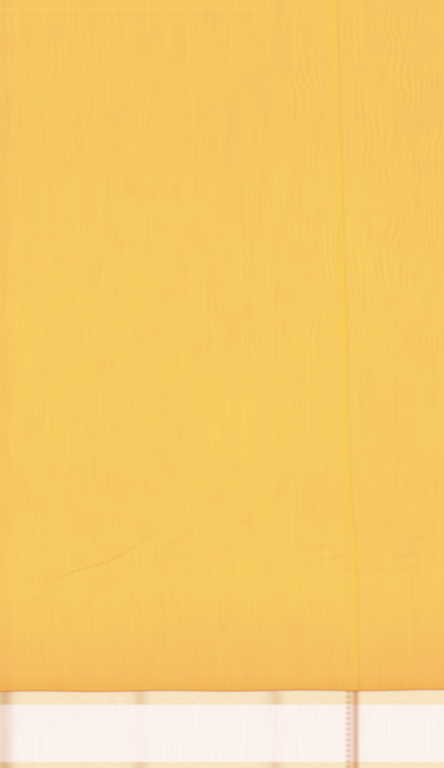
A WebGL 2 fragment shader for this texture:

```glsl
#version 300 es
precision highp float;
// A hanging length of sheer golden cloth with a pale woven border at its foot.
// Stretched gradient noise gives the grain, its warped contours the moire;
// soft line profiles draw the long seam, the creases and the border folds.
uniform vec2 u_resolution;
out vec4 fragColor;

vec2 hashGradient(vec2 cell) {
  vec2 h = vec2(dot(cell, vec2(127.1, 311.7)), dot(cell, vec2(269.5, 183.3)));
  return 2.0 * fract(sin(h) * 43758.5) - 1.0;
}

float gradientNoise(vec2 p) {
  vec2 i = floor(p), f = p - i;
  vec2 s = f * f * f * (f * (f * 6.0 - 15.0) + 10.0);
  vec2 e = vec2(1.0, 0.0);
  float low = mix(dot(hashGradient(i), f), dot(hashGradient(i + e.xy), f - e.xy), s.x);
  float high = mix(dot(hashGradient(i + e.yx), f - e.yx), dot(hashGradient(i + 1.0), f - 1.0), s.x);
  return mix(low, high, s.y);
}

float fbm(vec2 p) {
  float sum = 0.0, gain = 0.6;
  for (int k = 0; k < 4; k++) {
    sum += gain * gradientNoise(p);
    p = p * 2.03 + 7.3;
    gain *= 0.5;
  }
  return sum;
}

// Soft line of a given half width around zero distance
float softLine(float d, float width) {
  return exp(-d * d / (width * width));
}

// Antialiased step upward through an edge
float edgeStep(float edge, float v, float blur) {
  return smoothstep(edge - blur, edge + blur, v);
}

vec3 clothColor(vec2 uv) {
  vec3 gold = vec3(0.964, 0.802, 0.382);
  vec3 amber = vec3(0.957, 0.715, 0.375);

  // Broad tone: warm foot, left selvage and patchy upper part
  float cloud = fbm(uv * vec2(3.0, 5.0) + 2.0);
  float warm = 0.06 + 0.52 * (1.0 - smoothstep(0.10, 0.25, uv.y + 0.09 * cloud));
  warm += 0.14 * (1.0 - smoothstep(0.10, 0.15, uv.y)) + 0.17 * smoothstep(0.55, 0.95, uv.y);
  warm += 0.20 * (1.0 - smoothstep(0.008, 0.035, uv.x));
  warm += 0.20 * cloud + 0.08 * smoothstep(0.76, 0.9, uv.x);

  // Long swaying grain, with short warm blotches in it
  float sway = fbm(uv * vec2(6.0, 10.0) + 11.0);
  vec2 swayed = uv + vec2(0.022 * sway, 0.0);
  float grain = gradientNoise(swayed * vec2(110.0, 10.0));
  float thread = gradientNoise(swayed * vec2(170.0, 24.0) + 17.0);
  float blotch = gradientNoise(uv * vec2(26.0, 30.0) + 31.0);
  float weft = gradientNoise(uv * vec2(5.0, 170.0) + 3.0);
  warm += 0.20 * grain + 0.16 * thread + 0.28 * max(blotch, 0.0) + 0.07 * weft;

  // Watery moire: thin broken contour lines, strongest at the upper right
  float contour = 0.5 + 0.5 * sin(uv.x * 460.0 + 24.0 * sway + 9.0 * uv.y);
  float moireMask = 0.4 + 0.6 * smoothstep(0.45, 0.8, uv.x) * smoothstep(0.35, 0.65, uv.y);
  moireMask *= smoothstep(-0.1, 0.25, gradientNoise(uv * vec2(14.0, 13.0) + 4.0));
  warm += 0.32 * (pow(contour, 4.0) - 0.27) * moireMask * smoothstep(0.12, 0.25, uv.y);

  // Sparse, thin cross ripples in the lower part
  float ripple = 0.5 + 0.5 * sin(uv.y * 330.0 - 16.0 * uv.x + 14.0 * sway);
  float rippleMask = softLine(uv.y - 0.295, 0.05) * smoothstep(0.08, 0.35, gradientNoise(uv * vec2(9.0, 17.0) + 8.0));
  warm += 0.40 * pow(ripple, 5.0) * rippleMask * (0.5 + 0.5 * smoothstep(0.7, 0.85, uv.x));
  vec3 color = mix(gold, amber, clamp(warm, -0.25, 1.0));

  // Slanting crease at the lower left, with a faint tail
  float rise = smoothstep(0.10, 0.18, uv.x) * (1.0 - smoothstep(0.26, 0.39, uv.x));
  float tail = smoothstep(0.02, 0.06, uv.x) * (1.0 - smoothstep(0.10, 0.14, uv.x));
  float creaseY = 0.240 + 0.27 * (uv.x - 0.12) + 0.004 * sin(uv.x * 26.0 - 2.0);
  color -= vec3(0.010, 0.036, 0.020) * rise * softLine(uv.y - creaseY, 0.0018);
  color += vec3(0.003, 0.012, 0.010) * rise * softLine(uv.y - creaseY + 0.005, 0.0035);
  color -= vec3(0.005, 0.015, 0.010) * tail * softLine(uv.y - 0.207 - 0.25 * (uv.x - 0.03), 0.0016);

  // Seam drifting right, stepping over at the lower third and fading there
  float lower = 1.0 - smoothstep(0.29, 0.335, uv.y);
  float seamX = 0.750 + 0.050 * (1.0 - uv.y) + 0.009 * lower * uv.y / 0.3;
  float seamFade = 0.42 + 0.28 * softLine(uv.y - 0.5, 0.2) - 0.08 * lower;
  seamFade += 0.5 * gradientNoise(vec2(3.3, uv.y * 22.0));
  color = mix(color, vec3(0.972, 0.800, 0.29), seamFade * softLine(uv.x - seamX, 0.006));
  color -= vec3(0.010, 0.022, 0.008) * softLine(uv.x - seamX - 0.010, 0.003);

  // Pale thread near the top hem, dusky shade above the border
  color += 0.018 * softLine(uv.y - 0.987, 0.0012) * (1.0 - smoothstep(0.55, 0.68, uv.x));
  color -= vec3(0.008, 0.022, 0.040) * (1.0 - smoothstep(0.10, 0.125, uv.y));
  return color;
}

vec3 borderColor(vec2 uv, float blur) {
  // Pale field with fine upright threads
  float thread = gradientNoise(uv * vec2(150.0, 22.0));
  vec3 color = vec3(0.986, 0.948, 0.926) + vec3(0.010, 0.018, 0.022) * thread;

  // Gold bands along both sides of the field
  float band = edgeStep(0.0825, uv.y, 1.5 * blur) + 1.0 - edgeStep(0.0078, uv.y, 1.5 * blur);
  float weave = 0.55 + 0.6 * gradientNoise(uv * vec2(50.0, 260.0));
  vec3 zari = mix(vec3(0.955, 0.865, 0.71), vec3(0.975, 0.918, 0.80), weave);
  color = mix(color, zari, band);

  // Fold marks at nearly even spacing, and the shaded left end
  float mark = softLine(mod(uv.x + 0.138, 0.304) - 0.15, 0.016) * (1.0 - smoothstep(0.65, 0.75, uv.x));
  color -= vec3(0.06, 0.12, 0.14) * mark * (0.10 + 0.6 * band);
  color -= vec3(0.05, 0.09, 0.11) * softLine(uv.x - 0.008, 0.020);

  // Deep fold below the seam: a stitched line beside a solid one
  float stitch = 0.6 + 0.4 * sin(uv.y * 900.0);
  color -= vec3(0.06, 0.13, 0.16) * softLine(uv.x - 0.784, 0.005) * stitch;
  color -= vec3(0.08, 0.17, 0.22) * softLine(uv.x - 0.802, 0.006);
  color -= vec3(0.04, 0.09, 0.12) * softLine(uv.x - 0.794, 0.012);
  return color;
}

void main() {
  vec2 uv = gl_FragCoord.xy / u_resolution;
  float blur = 1.0 / u_resolution.y;
  float hem = 0.0995 + 0.0018 * uv.x + 0.0006 * sin(uv.x * 21.0);
  vec3 color = mix(borderColor(uv, blur), clothColor(uv), edgeStep(hem, uv.y, blur));
  color -= vec3(0.06, 0.11, 0.06) * softLine(uv.y - hem, 0.0016);
  fragColor = vec4(clamp(color, 0.0, 1.0), 1.0);
}
```
